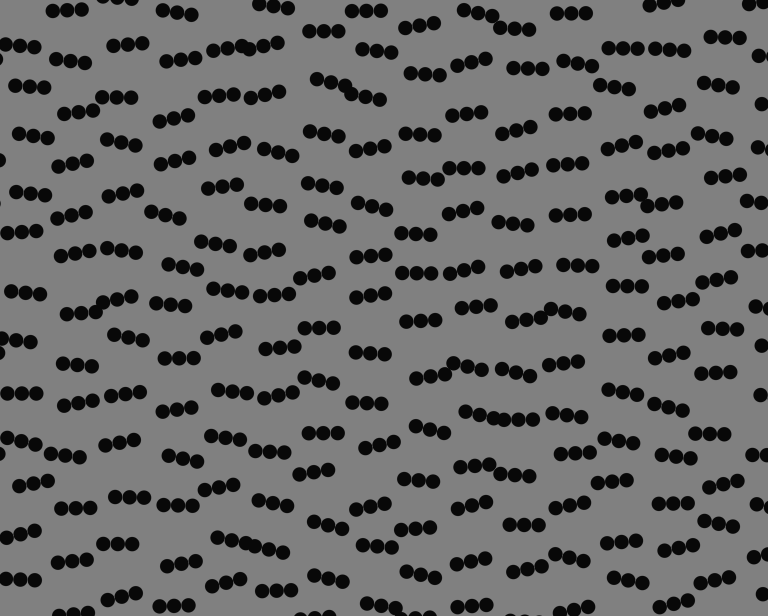
Reproduce this pattern procedurally as a Shadertoy shader.

```glsl
// Scattered, slightly tilted rows of three black dots on flat grey.

const vec3 GREY = vec3(0.502);
const vec3 BLACK = vec3(0.03);

const float CELL = 0.0805;        // cell size as a fraction of canvas height
const float DOT_RADIUS = 0.145;   // lengths below are in cells
const float DOT_SPACING = 0.291;
const vec2 JITTER = vec2(0.38, 0.28);
const float MAX_TILT = 0.25;      // radians

// Two random values in 0..1 for a cell
vec2 hash2(vec2 cell, float seed) {
    vec3 q = fract(vec3(cell.xyx + seed) * vec3(0.1031, 0.1030, 0.0973));
    q += dot(q, q.yzx + 33.33);
    return fract((q.xx + q.yz) * q.zy);
}

// Distance to three dots laid along a tilted line
float trioDistance(vec2 p, float tilt, float spacing, float radius) {
    float c = cos(tilt), s = sin(tilt);
    p = vec2(c * p.x + s * p.y, c * p.y - s * p.x);
    p.x -= spacing * clamp(round(p.x / spacing), -1.0, 1.0);
    return length(p) - radius;
}

// Vertical offset of a column: alternating half step plus a random part
float columnShift(float column) {
    return 0.5 * mod(column, 2.0) + 0.45 * hash2(vec2(column, 7.0), 61.7).x;
}

// Nearest trio among the neighbouring jittered cells
float scatterDistance(vec2 p) {
    float nearest = 1e3;
    for (int i = -1; i <= 1; i++) {
        float column = floor(p.x) + float(i);
        float shift = columnShift(column);
        float baseRow = floor(p.y - shift);
        for (int j = -1; j <= 1; j++) {
            vec2 cell = vec2(column, baseRow + float(j));
            vec2 offset = (hash2(cell, 13.1) - 0.5) * JITTER;
            vec2 center = cell + 0.5 + vec2(0.0, shift) + offset;
            float tilt = (2.0 * hash2(cell, 87.3).x - 1.0) * MAX_TILT;
            nearest = min(nearest, trioDistance(p - center, tilt, DOT_SPACING, DOT_RADIUS));
        }
    }
    return nearest;
}

void mainImage(out vec4 fragColor, in vec2 fragCoord) {
    float scale = 1.0 / (CELL * iResolution.y);   // cells per pixel
    float d = scatterDistance(fragCoord * scale + 20.0);
    float edge = 0.7 * scale;
    float ink = 1.0 - smoothstep(-edge, edge, d);
    fragColor = vec4(mix(GREY, BLACK, ink), 1.0);
}
```
